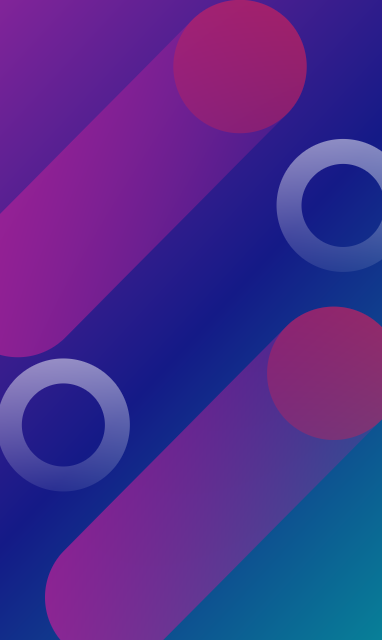
Write a WebGL 1 fragment shader that draws this background.

```glsl
precision highp float;

uniform vec2 u_resolution;

// Lengths are fractions of the canvas height
const vec3 PURPLE = vec3(0.510, 0.141, 0.600);
const vec3 NAVY = vec3(0.078, 0.102, 0.530);
const vec3 TEAL = vec3(0.030, 0.502, 0.596);
const vec3 MAGENTA = vec3(0.686, 0.129, 0.588);
const vec3 CRIMSON = vec3(0.784, 0.130, 0.333);
const vec3 WHITE = vec3(1.0);

const vec2 GRADIENT_DIR = vec2(0.735, -0.678);
const float NAVY_STOP = 0.580;
const float TEAL_STOP = 1.118;

const vec2 UPPER_BEAM = vec2(0.375, 0.896);
const vec2 LOWER_BEAM = vec2(0.5215, 0.4167);
const vec2 BEAM_TAIL = vec2(-0.347, -0.350);
const float BEAM_RADIUS = 0.1042;
const float TAIL_ALPHA = 0.78;
const float HEAD_ALPHA = 0.20;
const float DISC_ALPHA = 0.50;
const float DISC_ALPHA_SWING = 0.12;

const vec2 RIGHT_RING = vec2(0.536, 0.679);
const vec2 LEFT_RING = vec2(0.099, 0.336);
const float RING_RADIUS = 0.0844;
const float RING_HALF_WIDTH = 0.0195;
const float RING_TOP_ALPHA = 0.50;
const float RING_BOTTOM_ALPHA = 0.09;

// Antialiased coverage of a signed distance
float coverage(float dist) {
  return clamp(0.5 - dist * u_resolution.y, 0.0, 1.0);
}

float capsuleDistance(vec2 p, vec2 axis, float radius) {
  float along = clamp(dot(p, axis) / dot(axis, axis), 0.0, 1.0);
  return length(p - axis * along) - radius;
}

vec3 backdrop(vec2 p) {
  float t = dot(p - vec2(0.0, 1.0), GRADIENT_DIR);
  vec3 nearSide = mix(PURPLE, NAVY, clamp(t / NAVY_STOP, 0.0, 1.0));
  float farBlend = clamp((t - NAVY_STOP) / (TEAL_STOP - NAVY_STOP), 0.0, 1.0);
  return mix(nearSide, TEAL, farBlend);
}

// Fading capsule with a red disc at its head
vec3 drawBeam(vec3 base, vec2 p, vec2 head) {
  vec2 q = p - head;
  float left = BEAM_TAIL.x - BEAM_RADIUS;
  float fade = clamp((q.x - left) / (BEAM_RADIUS - left), 0.0, 1.0);
  float beamAlpha = mix(TAIL_ALPHA, HEAD_ALPHA, fade);
  float beam = coverage(capsuleDistance(q, BEAM_TAIL, BEAM_RADIUS));
  vec3 color = mix(base, MAGENTA, beam * beamAlpha);

  float diagonal = (q.x + q.y) * 0.7071 / BEAM_RADIUS;
  float discAlpha = DISC_ALPHA + DISC_ALPHA_SWING * diagonal;
  float disc = coverage(length(q) - BEAM_RADIUS);
  return mix(color, CRIMSON, disc * discAlpha);
}

// White ring fading downward
vec3 drawRing(vec3 base, vec2 p, vec2 center) {
  vec2 q = p - center;
  float outer = RING_RADIUS + RING_HALF_WIDTH;
  float height = clamp(0.5 + 0.5 * q.y / outer, 0.0, 1.0);
  float ring = coverage(abs(length(q) - RING_RADIUS) - RING_HALF_WIDTH);
  return mix(base, WHITE, ring * mix(RING_BOTTOM_ALPHA, RING_TOP_ALPHA, height));
}

void main() {
  vec2 p = gl_FragCoord.xy / u_resolution.y;

  vec3 color = backdrop(p);
  color = drawBeam(color, p, UPPER_BEAM);
  color = drawBeam(color, p, LOWER_BEAM);
  color = drawRing(color, p, RIGHT_RING);
  color = drawRing(color, p, LEFT_RING);

  gl_FragColor = vec4(color, 1.0);
}
```
